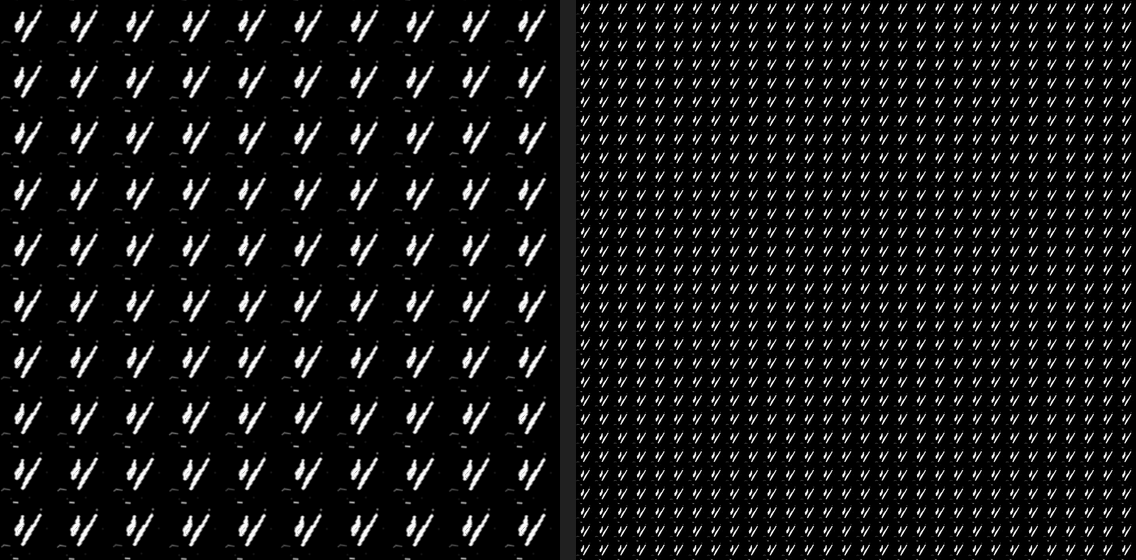
Left, the tile; right, the same tile 3 across and 3 down.
This pattern is drawn by a WebGL 1 fragment shader. Its source:

```glsl
precision highp float;

uniform vec2 u_resolution;

const float REPEATS = 10.0;
const float EDGE = 0.024; // edge softness in cell units

float hash(vec2 cell) {
    vec3 q = fract(vec3(cell.xyx) * 0.1031);
    q += dot(q, q.yzx + 33.33);
    return fract((q.x + q.y) * q.z);
}

// Signed distance to a capsule whose radius runs from ra to rb.
float taperedStroke(vec2 p, vec2 a, vec2 b, float ra, float rb) {
    vec2 axis = b - a;
    float t = clamp(dot(p - a, axis) / dot(axis, axis), 0.0, 1.0);
    return length(p - a - axis * t) - mix(ra, rb, t);
}

float coverage(float d, float soft) {
    return 1.0 - smoothstep(-soft, soft, d);
}

float speck(vec2 p, vec2 centre, float radius) {
    return coverage(length(p - centre) - radius, EDGE);
}

// Long slanted slash: thin upper arm, swollen waist, blunt foot.
float longSlash(vec2 p) {
    float d = taperedStroke(p, vec2(0.715, 0.20), vec2(0.605, 0.40), 0.026, 0.030);
    d = min(d, taperedStroke(p, vec2(0.585, 0.41), vec2(0.50, 0.55), 0.036, 0.046));
    return min(d, taperedStroke(p, vec2(0.50, 0.55), vec2(0.41, 0.725), 0.044, 0.028));
}

// Short bent blob: narrow head, broad shoulder, hooked tail.
float shortBlob(vec2 p) {
    float d = taperedStroke(p, vec2(0.405, 0.23), vec2(0.385, 0.33), 0.024, 0.040);
    d = min(d, taperedStroke(p, vec2(0.395, 0.35), vec2(0.31, 0.44), 0.042, 0.038));
    d = min(d, taperedStroke(p, vec2(0.40, 0.40), vec2(0.33, 0.51), 0.024, 0.036));
    return min(d, taperedStroke(p, vec2(0.29, 0.44), vec2(0.305, 0.545), 0.026, 0.030));
}

// Dim curved scratch at the lower left of the cell.
float scratch(vec2 p) {
    float d = taperedStroke(p, vec2(0.035, 0.765), vec2(0.075, 0.735), 0.006, 0.010);
    return min(d, taperedStroke(p, vec2(0.075, 0.735), vec2(0.175, 0.75), 0.010, 0.006));
}

float motif(vec2 p, float wear) {
    float ripple = 0.005 * sin(p.y * 75.0 + wear * 2.0);
    float ink = coverage(min(longSlash(p), shortBlob(p)) + ripple, EDGE);

    float dash = taperedStroke(p, vec2(0.25, 0.975), vec2(0.315, 0.98), 0.012, 0.012);
    ink = max(ink, 0.85 * coverage(dash, EDGE));
    ink = max(ink, mix(0.35, 0.6, wear) * coverage(scratch(p), EDGE));

    // Faint flecks around the strokes
    ink = max(ink, 0.55 * speck(p, vec2(0.735, 0.10), 0.016));
    ink = max(ink, 0.16 * speck(p, vec2(0.84, 0.44), 0.010));
    ink = max(ink, 0.14 * speck(p, vec2(0.53, 0.89), 0.010));
    return max(ink, mix(0.10, 0.25, wear) * speck(p, vec2(0.20, 0.91), 0.010));
}

void main() {
    vec2 uv = gl_FragCoord.xy / u_resolution;
    vec2 grid = vec2(uv.x, 1.0 - uv.y) * REPEATS;

    // Cell borders run through empty space, clear of every mark
    vec2 border = vec2(-0.06, 0.04);
    vec2 cell = mod(floor(grid - border), REPEATS);
    vec2 p = fract(grid - border) + border;

    // Slight offset and wear from one repeat to the next
    vec2 jitter = vec2(hash(cell + 3.0), hash(cell + 17.0)) - 0.5;
    float ink = motif(p + jitter * 0.012, hash(cell + 41.0));

    gl_FragColor = vec4(vec3(ink * 0.985), 1.0);
}
```
